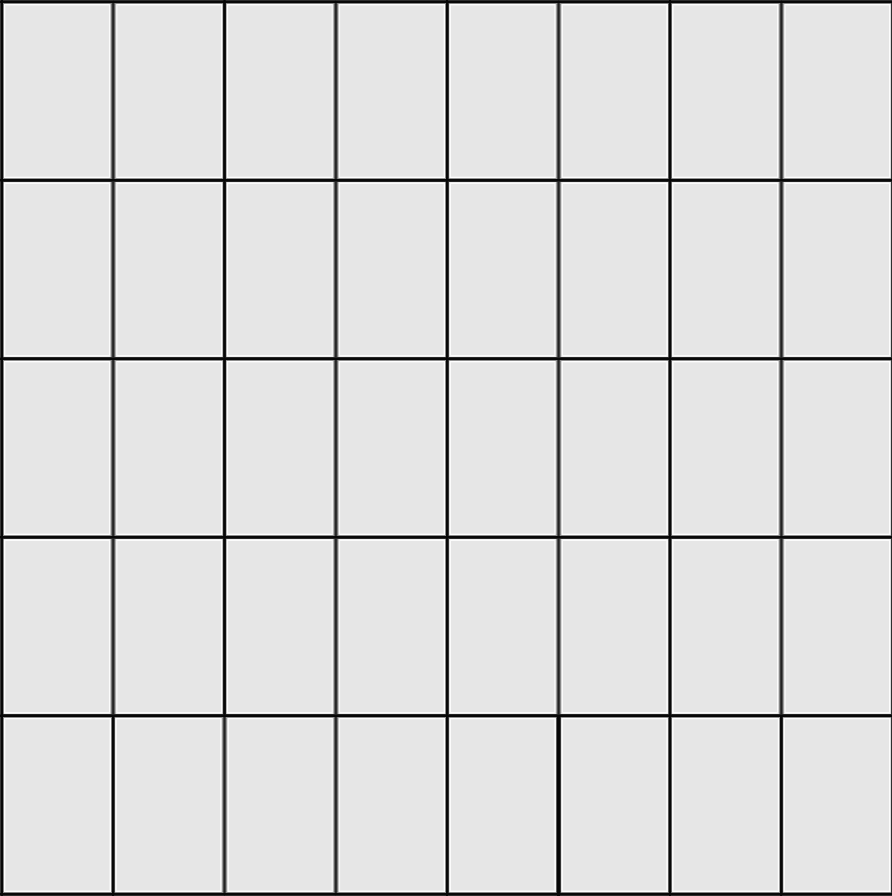
Write a Shadertoy shader that draws this pattern.

```glsl
// A pale grey grid of tall cells, eight across and five down, ruled in black.
// Each rule is a feathered stroke over a white halo; the vertical rules vary
// between crisp, soft and bold, with a different order in the bottom row.

// Coverage of a stroke at distance d from its centre line.
float stroke(float d, float halfWidth, float feather) {
    float blur = max(feather, 0.5 / iResolution.y);
    return 1.0 - smoothstep(halfWidth - blur, halfWidth + blur, d);
}

// Softness of a vertical rule: alternate rules are soft, except in the bottom row.
float ruleSoftness(float column, float row) {
    if (row > 0.5) return mod(column, 2.0);
    return column > 1.5 && column < 3.5 ? 1.0 : 0.0;
}

void mainImage(out vec4 fragColor, in vec2 fragCoord) {
    vec2 uv = fragCoord / iResolution.xy;

    // Nearest rule on each axis, with distances in canvas heights
    vec2 pitch = vec2(0.12485, 0.1992);
    vec2 grid = (uv - 0.002) / pitch;
    vec2 line = round(grid);
    vec2 dist = abs(grid - line) * pitch * iResolution.xy / iResolution.y;

    // Stroke shape of the vertical rule in this row
    float row = floor(grid.y);
    float soft = ruleSoftness(line.x, row);
    float bold = row < 0.5 && line.x == 5.0 ? 1.0 : 0.0;
    float halfWidth = 0.0019 + 0.0003 * soft + 0.0007 * bold;
    float feather = mix(0.0011, 0.0022, soft);

    // White halo beside the rules
    float haloV = stroke(dist.x, halfWidth + 0.0021 + 0.0004 * soft, 0.0007);
    float haloH = stroke(dist.y, 0.0040, 0.0007);
    vec3 color = mix(vec3(0.9), vec3(1.0), max(haloV, haloH));

    // Dark ink on top
    float inkV = stroke(dist.x, halfWidth, feather) * mix(1.0, 0.9, soft);
    float inkH = stroke(dist.y, 0.0019, 0.0009);
    color = mix(color, vec3(0.03), max(inkV, inkH));

    fragColor = vec4(color, 1.0);
}
```
